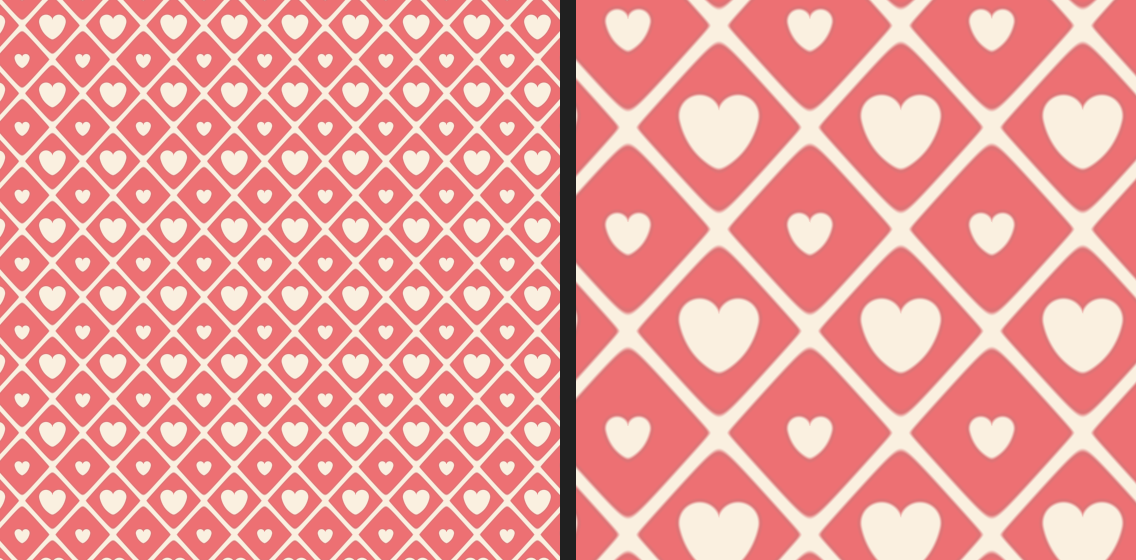
Left, the full canvas; right, a detail of the centre.
Reproduce this pattern procedurally as a Shadertoy shader.

```glsl
// Cream diagonal trellis on coral, with a heart in every diamond: rows of large
// hearts alternate with rows of small ones. Two interleaved rectangular lattices
// give the cells; signed distances give the bars, hearts and darker edge tint.

const vec2 PERIOD = vec2(0.10827, 0.12122);    // spacing of the large hearts
const vec2 FIRST_CELL = vec2(0.0936, 0.9545);  // centre of one large-heart cell
const float BAR_HALF_WIDTH = 0.0034;
const vec2 CORNER_ROUNDING = vec2(0.0047, 0.0012);
const float LARGE_HEART = 0.0238;              // half widths of the hearts
const float SMALL_HEART = 0.0134;
const float HEART_DROP = 0.0028;               // hearts hang below cell centres

const vec3 CORAL = vec3(0.93, 0.44, 0.45);
const vec3 EDGE_CORAL = vec3(0.87, 0.45, 0.46);
const vec3 CREAM = vec3(0.98, 0.94, 0.88);

// Offset from the nearest lattice point
vec2 latticeOffset(vec2 p, vec2 period) {
    return p - period * floor(p / period + 0.5);
}

// Diamond-shaped norm: 0.5 on the border of a cell
float diamondNorm(vec2 p, vec2 period) {
    return dot(abs(p), 1.0 / period);
}

// Distance to the bars around a diamond cell, with softened corners
float barDistance(vec2 p, vec2 period, float halfWidth, vec2 rounding) {
    vec2 normal = normalize(period.yx);
    vec2 softAbs = sqrt(p * p + rounding * rounding);
    return 0.5 * period.x * normal.x - dot(softAbs, normal) - halfWidth;
}

// Heart of half width 1: round lobes running into wide arcs with a blunt tip
float heartDistance(vec2 p) {
    const vec2 lobe = vec2(0.48, 0.0);
    const float lobeRadius = 0.52;
    const vec2 arc = vec2(-0.869, 0.289);
    const float arcRadius = 1.9;

    float blunt = 0.12 * smoothstep(0.6, 1.2, -p.y);
    p.x = sqrt(p.x * p.x + blunt * blunt);

    vec2 seam = lobe - arc;
    vec2 fromLobe = p - lobe;
    float side = seam.x * fromLobe.y - seam.y * fromLobe.x;
    float cleft = (p.x + p.y - 0.2) * 0.7071;
    float upper = min(length(fromLobe) - lobeRadius, cleft);
    float lower = length(p - arc) - arcRadius;
    return side > 0.0 ? upper : lower;
}

// Heart of a given size, centred by its height and then lowered
float placedHeart(vec2 p, float size, float drop) {
    vec2 centre = vec2(0.0, 0.41 * size - drop);
    return size * heartDistance((p - centre) / size);
}

void mainImage(out vec4 fragColor, in vec2 fragCoord) {
    vec2 p = fragCoord / iResolution.y - FIRST_CELL;

    // Choose the diamond cell containing this point
    vec2 largeCell = latticeOffset(p, PERIOD);
    vec2 smallCell = latticeOffset(p - 0.5 * PERIOD, PERIOD);
    bool isLarge = diamondNorm(largeCell, PERIOD) < diamondNorm(smallCell, PERIOD);
    vec2 cell = isLarge ? largeCell : smallCell;
    float heartSize = isLarge ? LARGE_HEART : SMALL_HEART;

    // Nearest cream shape
    float bars = barDistance(cell, PERIOD, BAR_HALF_WIDTH, CORNER_ROUNDING);
    float heart = placedHeart(cell, heartSize, HEART_DROP);
    float d = min(bars, heart);

    // Coral ground, tinted beside the edges, under smooth cream shapes
    float softness = max(0.0012, 0.75 / iResolution.y);
    vec3 ground = mix(EDGE_CORAL, CORAL, smoothstep(0.0012, 0.003, d));
    vec3 color = mix(CREAM, ground, smoothstep(-softness, softness, d));
    fragColor = vec4(color, 1.0);
}
```
